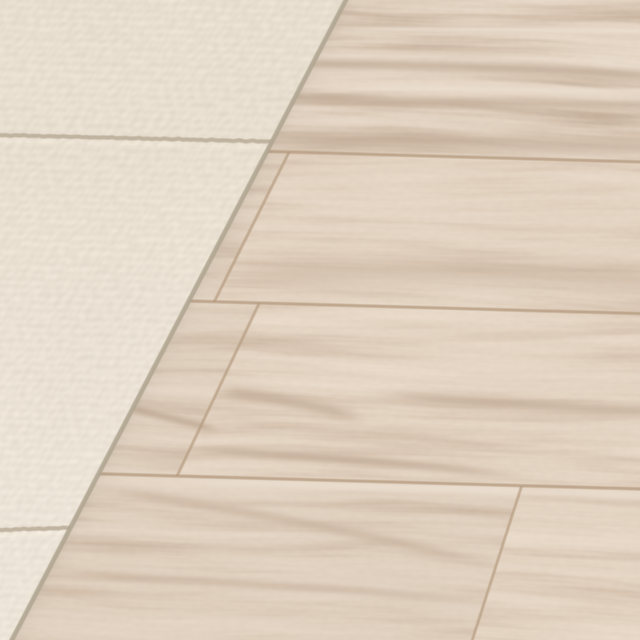
Write a three.js fragment shader that draws this texture.

```glsl
// Pale woven tiles meeting light wooden planks along a slanted edge.
// Planks are bands of a tilted height; stretched gradient noise and tapered
// streaks give the grain, and distances to lines draw seams, joints and grout.

varying vec2 vUv;

const vec3 TILE_TOP = vec3(0.905, 0.870, 0.812);
const vec3 TILE_LOW = vec3(0.926, 0.894, 0.845);
const vec3 GROUT = vec3(0.73, 0.68, 0.60);
const vec3 EDGE = vec3(0.69, 0.65, 0.57);
const vec3 WOOD = vec3(0.880, 0.815, 0.745);
const vec3 WOOD_LIGHT = vec3(0.925, 0.875, 0.820);
const vec3 WOOD_DARK = vec3(0.735, 0.650, 0.565);
const vec3 SEAM = vec3(0.70, 0.60, 0.49);

const float GRAIN_TILT = 0.028;
const vec3 SEAM_HEIGHTS = vec3(0.775, 0.538, 0.264);
const vec2 EDGE_LINE = vec2(0.0185, 0.522);  // x at the bottom, x per y
const vec2 JOINT_UPPER = vec2(0.0705, 0.500);
const vec2 JOINT_MIDDLE = vec2(0.155, 0.475);
const vec2 JOINT_LOWER = vec2(0.738, 0.320);
const float SOFT = 0.0018;

vec2 gradient(vec2 cell) {
  float a = 6.2832 * fract(sin(dot(cell, vec2(127.1, 311.7))) * 4375.85);
  return vec2(cos(a), sin(a));
}

float gradientNoise(vec2 p) {
  vec2 i = floor(p), f = fract(p);
  vec2 u = f * f * f * (f * (f * 6.0 - 15.0) + 10.0);
  vec2 e = vec2(1.0, 0.0);
  float low = mix(dot(gradient(i), f), dot(gradient(i + e), f - e), u.x);
  float high = mix(dot(gradient(i + e.yx), f - e.yx),
                   dot(gradient(i + 1.0), f - 1.0), u.x);
  return mix(low, high, u.y);
}

float stroke(float d, float halfWidth) {
  return 1.0 - smoothstep(halfWidth - SOFT, halfWidth + SOFT, abs(d));
}

// Signed distance to the right of a slanted line.
float sideOf(vec2 p, vec2 line) {
  return (p.x - line.x - line.y * p.y) / sqrt(1.0 + line.y * line.y);
}

// Soft grain mark from a to b, tapered at both ends and bowed upward.
float streak(vec2 p, vec2 a, vec2 b, float width, float bow) {
  float t = (p.x - a.x) / (b.x - a.x);
  float k = clamp(t, 0.0, 1.0);
  float d = (p.y - mix(a.y, b.y, k) - bow * 4.0 * k * (1.0 - k)) / width;
  return exp(-d * d) * smoothstep(0.0, 0.2, t) * smoothstep(1.0, 0.75, t);
}

float grain(vec2 p, float seed) {
  p.y += 0.018 * gradientNoise(p * vec2(2.5, 6.0) + seed);
  vec2 scale = vec2(1.6, 27.0);
  float sum = 0.0, amount = 0.55;
  for (int i = 0; i < 4; i++) {
    sum += amount * gradientNoise(p * scale + seed * 7.3);
    scale *= vec2(1.8, 1.9);
    amount *= 0.68;
  }
  return sum;
}

vec3 tileColor(vec2 p) {
  vec3 col = mix(TILE_LOW, TILE_TOP, smoothstep(0.1, 0.95, p.y));
  // Slanted woven relief in fine rows
  float across = p.x - EDGE_LINE.y * p.y;
  float row = p.y + 0.025 * p.x + 0.003 * gradientNoise(p * 35.0);
  float weave = gradientNoise(vec2(across * 105.0, row * 80.0));
  col += 0.032 * weave + 0.007 * sin(row * 520.0);
  col += 0.010 * gradientNoise(p * 5.0);
  // Grout lines with ragged rims
  float rag = 0.0022 * gradientNoise(vec2(p.x * 95.0, 3.0));
  float upper = p.y - 0.789 + 0.024 * p.x + rag;
  float lower = p.y - 0.172 - 0.030 * p.x + rag;
  col += 0.025 * (stroke(upper + 0.008, 0.003) + stroke(lower + 0.008, 0.003));
  return mix(col, GROUT, 0.88 * max(stroke(upper, 0.0032), stroke(lower, 0.0032)));
}

vec3 woodColor(vec2 p) {
  float s = p.y + GRAIN_TILT * p.x;
  vec3 above = step(SEAM_HEIGHTS, vec3(s));
  float row = above.x + above.y + above.z;
  vec2 line = row > 1.5 ? JOINT_UPPER : (row > 0.5 ? JOINT_MIDDLE : JOINT_LOWER);
  float joint = sideOf(p, line);
  float jointed = 1.0 - above.x;
  float rightPiece = step(0.0, joint) * jointed;

  float g = grain(vec2(p.x, s), row * 3.7 + rightPiece * 1.9 + 2.0);
  g *= mix(0.85, 1.35, above.x);
  vec3 col = mix(WOOD, WOOD_LIGHT, clamp(g * 1.5, 0.0, 1.0));
  col = mix(col, WOOD_DARK, clamp(-g * 1.15, 0.0, 0.75));
  col += (rightPiece - 0.4) * 0.014 * jointed;
  col += 0.012 * gradientNoise(p * vec2(70.0, 150.0));

  // Broad figure: dark bands, then pale ones
  float dark = streak(p, vec2(0.38, 0.900), vec2(1.15, 0.872), 0.009, 0.008)
    + 0.8 * streak(p, vec2(0.35, 0.846), vec2(1.2, 0.832), 0.008, 0.0)
    + 0.8 * streak(p, vec2(0.30, 0.785), vec2(1.3, 0.765), 0.014, 0.0)
    + 0.6 * streak(p, vec2(0.30, 0.565), vec2(1.2, 0.545), 0.022, 0.02)
    + 0.9 * streak(p, vec2(0.33, 0.392), vec2(0.58, 0.343), 0.011, 0.004)
    + 0.9 * streak(p, vec2(0.56, 0.386), vec2(1.2, 0.352), 0.010, -0.005)
    + 0.8 * streak(p, vec2(0.27, 0.300), vec2(0.85, 0.252), 0.007, 0.004)
    + 1.1 * streak(p, vec2(0.19, 0.365), vec2(0.35, 0.326), 0.007, 0.0)
    + 0.7 * streak(p, vec2(0.12, 0.240), vec2(0.80, 0.110), 0.009, 0.010)
    + 0.6 * streak(p, vec2(0.04, 0.105), vec2(0.82, 0.055), 0.008, 0.005);
  float pale = streak(p, vec2(0.48, 0.956), vec2(1.3, 0.949), 0.005, 0.0)
    + streak(p, vec2(0.42, 0.862), vec2(1.3, 0.850), 0.006, 0.003)
    + streak(p, vec2(0.15, 0.252), vec2(1.3, 0.218), 0.008, 0.0);
  col = mix(col, WOOD_DARK, clamp(dark * 0.62, 0.0, 0.85));
  col = mix(col, WOOD_LIGHT, clamp(pale * 0.75, 0.0, 1.0));

  // End joints and long seams
  col = mix(col, SEAM, 0.68 * stroke(joint, 0.0022) * jointed);
  vec3 gap = abs(vec3(s) - SEAM_HEIGHTS);
  float seam = stroke(min(gap.x, min(gap.y, gap.z)), 0.0024);
  return mix(col, SEAM, 0.75 * seam);
}

void main() {
  float edge = sideOf(vUv, EDGE_LINE);
  vec3 col = mix(tileColor(vUv), woodColor(vUv), smoothstep(-SOFT, SOFT, edge));
  col *= 1.0 - 0.05 * exp(-max(edge, 0.0) * 90.0) * step(0.0, edge);
  col = mix(col, EDGE, 0.9 * stroke(edge, 0.0036));
  gl_FragColor = vec4(col, 1.0);
}
```
